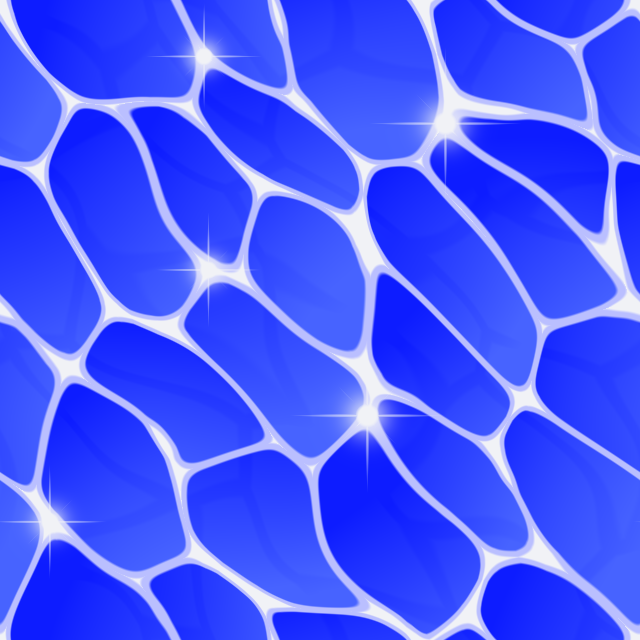
Give the GLSL for this texture, as a WebGL 1 fragment shader.

```glsl
precision highp float;
// Stylised sunlit water: a net of pale caustic lines over blue cells, with glints.
// The net is a warped Voronoi diagram on a slanted lattice that wraps on the canvas;
// glints are moved onto its junctions by solving for circumcentres.
uniform vec2 u_resolution;

const vec3 DEEP_BLUE = vec3(0.05, 0.11, 1.0);
const vec3 LIGHT_BLUE = vec3(0.28, 0.39, 1.0);
const vec3 LILAC = vec3(0.73, 0.75, 1.0);
const vec3 WHITE = vec3(0.945, 0.95, 0.965);
const float SOFT_EDGE = 0.002;

// Slanted lattice with 23 cells per tile, and its inverse
vec2 toGrid(vec2 p) { return vec2(5.0 * p.x + 4.0 * p.y, 2.0 * p.x - 3.0 * p.y); }
vec2 toCanvas(vec2 q) { return vec2(3.0 * q.x + 4.0 * q.y, 2.0 * q.x - 5.0 * q.y) / 23.0; }

vec2 hash2(vec2 id) {
  vec3 h = fract((id.xyx + 17.3) * vec3(0.1031, 0.1030, 0.0973));
  h += dot(h, h.yzx + 33.33);
  return fract((h.xx + h.yz) * h.zy);
}

// Gradient noise that repeats once per canvas
float cornerSlope(vec2 cell, vec2 offset, float period) {
  float angle = 6.2832 * hash2(mod(cell, period) + period * 7.0).x;
  return dot(vec2(cos(angle), sin(angle)), offset);
}
float gradientNoise(vec2 p, float period) {
  vec2 c = floor(p * period), f = fract(p * period);
  vec2 w = f * f * f * (f * (f * 6.0 - 15.0) + 10.0);
  vec2 e = vec2(1.0, 0.0);
  float low = mix(cornerSlope(c, f, period), cornerSlope(c + e, f - e, period), w.x);
  float high = mix(cornerSlope(c + e.yx, f - e.yx, period), cornerSlope(c + 1.0, f - 1.0, period), w.x);
  return mix(low, high, w.y);
}
vec2 warp(vec2 p) {
  return 0.055 * vec2(gradientNoise(p, 4.0), gradientNoise(p + vec2(0.41, 0.17), 4.0));
}

// Voronoi sites, with cell names that wrap on the canvas
vec2 wrappedId(vec2 cell) {
  return floor(toGrid(fract(toCanvas(cell) + 0.002)) + 0.5);
}
vec2 site(vec2 cell) { return cell + 0.5 + 0.86 * (hash2(wrappedId(cell)) - 0.5); }

// Three nearest sites a, b, c; returns their distances
vec3 nearestSites(vec2 q, out vec2 a, out vec2 b, out vec2 c) {
  vec3 d = vec3(9.0);
  a = b = c = q;
  for (int j = -1; j <= 1; j++) for (int i = -1; i <= 1; i++) {
    vec2 s = site(floor(q) + vec2(float(i), float(j)));
    float r = length(s - q);
    if (r < d.x) { d = vec3(r, d.xy); c = b; b = a; a = s; }
    else if (r < d.y) { d = vec3(d.x, r, d.y); c = b; b = s; }
    else if (r < d.z) { d.z = r; c = s; }
  }
  return d;
}

// Canvas distance to the border of the cell of 'home', with rounded corners
float borderDistance(vec2 q, vec2 home, float rounding) {
  float sum = 0.0;
  for (int j = -2; j <= 2; j++) for (int i = -2; i <= 2; i++) {
    vec2 s = site(floor(q) + vec2(float(i), float(j)));
    vec2 gap = s - home;
    if (dot(gap, gap) > 0.0001) {
      vec2 n = normalize(gap);
      float stretch = length(vec2(5.0 * n.x + 2.0 * n.y, 4.0 * n.x - 3.0 * n.y));
      sum += exp(-dot(0.5 * (home + s) - q, n) / (stretch * rounding));
    }
  }
  return -rounding * log(sum);
}

// Walks a grid point to a junction of three cells
vec2 snapToJunction(vec2 q) {
  vec2 a, b, c;
  for (int i = 0; i < 3; i++) {
    nearestSites(q, a, b, c);
    vec2 u = b - a, v = c - a;
    float det = 2.0 * (u.x * v.y - u.y * v.x);
    if (abs(det) < 0.01) det = 0.01;
    vec2 centre = a + (dot(u, u) * vec2(v.y, -v.x) + dot(v, v) * vec2(-u.y, u.x)) / det;
    vec2 move = centre - q;
    q += move * min(1.0, 0.5 / max(length(move), 0.001));
  }
  return q;
}

// Glint: thin tapering rays, a halo and a bright heart
float ray(vec2 d, float reach, float width) {
  float fade = max(0.0, 1.0 - abs(d.x) / reach);
  return fade * (1.0 - smoothstep(0.0, width * fade + 0.0005, abs(d.y)));
}
float glint(vec2 d, float size) {
  d /= size;
  vec2 t = vec2(d.x + d.y, d.x - d.y) * 0.7071;
  float rays = max(ray(d, 0.115, 0.006), ray(d.yx, 0.115, 0.006));
  rays = max(rays, 0.7 * max(ray(t, 0.065, 0.006), ray(t.yx, 0.065, 0.006)));
  float halo = 0.8 * exp(-dot(d, d) / 0.0011);
  return max(max(rays, halo), 1.0 - smoothstep(0.012, 0.026, length(d)));
}

void main() {
  vec2 p = gl_FragCoord.xy / u_resolution;
  vec2 q = toGrid(p + warp(p));
  vec2 a, b, c, fa, fb, fc;
  vec3 near = nearestSites(q, a, b, c);

  // Cell fill: a gradient towards the lower right, crossed by faint deeper lines
  vec2 chance = hash2(wrappedId(floor(a)) + 51.0);
  float angle = -0.95 + 1.7 * (chance.x - 0.5);
  float light = 0.5 + 3.3 * dot(toCanvas(q - a), vec2(cos(angle), sin(angle))) + 0.45 * (chance.y - 0.5);
  vec3 faint = nearestSites(toGrid(p.yx + 0.37 + 1.5 * warp(p.yx)), fa, fb, fc);
  light -= 0.09 * (1.0 - smoothstep(0.06, 0.13, faint.y - faint.x));
  vec3 color = mix(DEEP_BLUE, LIGHT_BLUE, clamp(light, 0.0, 1.0));

  // Net: lilac lines that swell at junctions and here and there between them
  float edge = borderDistance(q, a, 0.009);
  float junction = 1.0 - smoothstep(0.0, 0.42, near.z - near.x);
  float bulge = 0.0095 * junction * smoothstep(-0.2, 0.25, gradientNoise(p, 5.0))
    + 0.008 * smoothstep(0.15, 0.45, gradientNoise(p + 0.23, 7.0));
  float lineWidth = 0.0058 + 0.8 * bulge;
  color = mix(color, LILAC, 1.0 - smoothstep(-SOFT_EDGE, SOFT_EDGE, edge - lineWidth));
  color = mix(color, WHITE, 1.0 - smoothstep(-SOFT_EDGE, SOFT_EDGE, edge - bulge + 0.0035));

  // Glints, spread evenly and then moved onto junctions
  for (int i = 0; i < 5; i++) {
    float k = float(i);
    vec2 target = toCanvas(snapToJunction(toGrid(fract(vec2(0.29, 0.59) + k * vec2(0.755, 0.57)))));
    vec2 spot = target - warp(target);
    spot = target - warp(spot);
    vec2 d = fract(p - spot + 0.5) - 0.5;
    color = mix(color, WHITE, glint(d, 0.75 + 0.45 * hash2(vec2(k, 3.0)).x));
  }
  gl_FragColor = vec4(color, 1.0);
}
```
